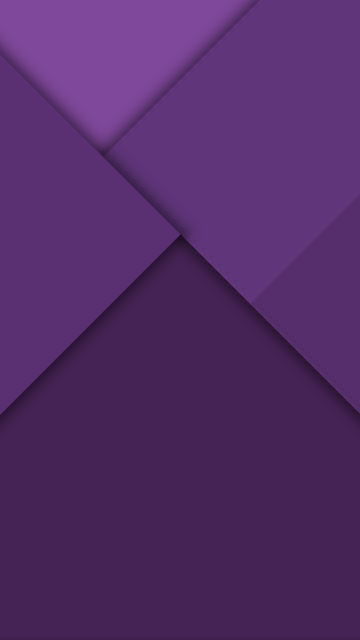
Give the GLSL for this background, as a WebGL 1 fragment shader.

```glsl
precision highp float;
// Overlapping diagonal purple paper sheets with soft drop shadows.
uniform vec2 u_resolution;

const float ASPECT = 16.0 / 9.0;
const float SHADOW_WIDTH = 0.043;
const float SHADOW_STRENGTH = 0.40;

const vec3 DARK_PLUM = vec3(0.275, 0.137, 0.335);
const vec3 LIGHT_VIOLET = vec3(0.498, 0.282, 0.608);
const vec3 RIGHT_SHEET = vec3(0.376, 0.208, 0.478);
const vec3 RIGHT_FOLD = vec3(0.341, 0.180, 0.424);
const vec3 LEFT_SHEET = vec3(0.357, 0.190, 0.447);

// Diagonal edges, measured in canvas widths from the top left corner
const float FALLING_EDGE = 0.149;
const float TOP_EDGE = 0.722;
const float LEFT_EDGE = 1.153;
const float FOLD_EDGE = 1.539;

// Signed distance to a square corner; negative inside
float cornerDistance(vec2 q) {
    return length(max(q, 0.0)) + min(max(q.x, q.y), 0.0);
}

// Smooth coverage of the region where the distance is negative
float coverage(float d, float pixel) {
    return 1.0 - smoothstep(-0.7 * pixel, 0.7 * pixel, d);
}

// Darken what lies below a sheet, then lay the sheet on top
vec3 laySheet(vec3 below, vec3 sheet, float d, float pixel) {
    float fall = max(d, 0.0) / SHADOW_WIDTH;
    float shade = SHADOW_STRENGTH * exp(-1.6 * fall * (0.5 + fall));
    return mix(below * (1.0 - shade), sheet, coverage(d, pixel));
}

void main() {
    vec2 uv = gl_FragCoord.xy / u_resolution;
    vec2 p = vec2(uv.x, (1.0 - uv.y) * ASPECT);
    float pixel = 1.0 / u_resolution.x;

    // Diagonal coordinates, scaled so differences are true distances
    float scale = sqrt(0.5);
    float rising = p.x + p.y;
    float falling = (p.y - p.x - FALLING_EDGE) * scale;

    // Backdrop: light above the falling diagonal, dark below
    vec3 color = mix(DARK_PLUM, LIGHT_VIOLET, coverage(falling, pixel));

    // Right sheet with its darker folded corner
    float fold = coverage((FOLD_EDGE - rising) * scale, pixel);
    vec3 rightColor = mix(RIGHT_SHEET, RIGHT_FOLD, fold);
    float rightDist = cornerDistance(vec2(falling, (TOP_EDGE - rising) * scale));
    color = laySheet(color, rightColor, rightDist, pixel);

    // Left sheet on top of everything
    float leftDist = cornerDistance(vec2(-falling, (rising - LEFT_EDGE) * scale));
    color = laySheet(color, LEFT_SHEET, leftDist, pixel);

    // Faint shade along the bottom border
    color *= 1.0 - 0.10 * (1.0 - smoothstep(0.0, 0.008, uv.y));

    gl_FragColor = vec4(color, 1.0);
}
```
